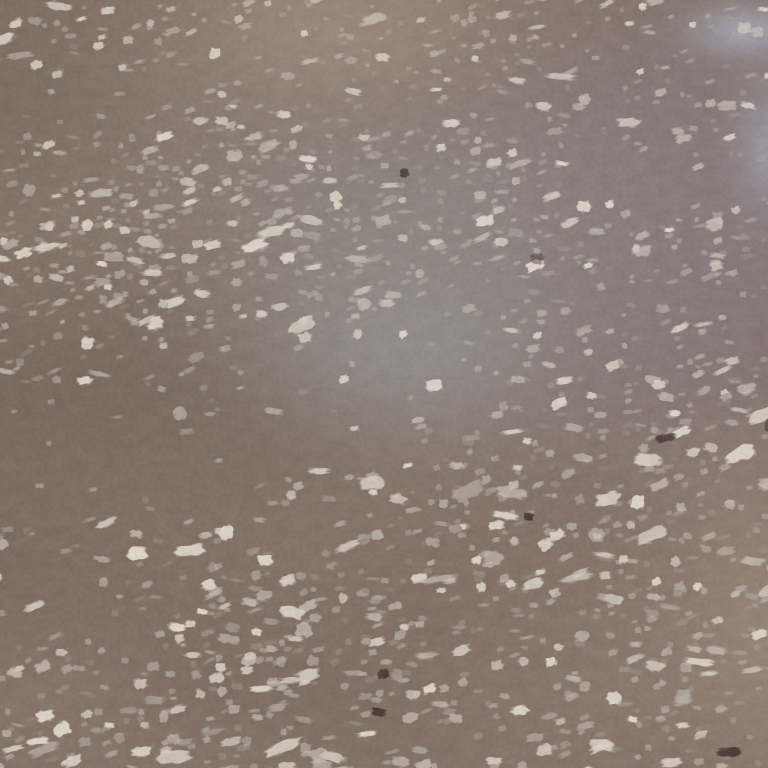
Give the GLSL for this texture, as a Shadertoy shader.

```glsl
// Worn brown terrazzo floor with pale elongated chips and soft cool reflections.

const vec3 UMBER = vec3(0.468, 0.408, 0.368);
const vec3 TAUPE = vec3(0.555, 0.485, 0.440);
const vec3 MAUVE = vec3(0.525, 0.475, 0.490);
const vec3 HAZE  = vec3(0.590, 0.575, 0.570);
const vec3 SAND  = vec3(0.630, 0.555, 0.505);
const vec3 SKY   = vec3(0.660, 0.670, 0.740);
const vec3 IVORY = vec3(0.875, 0.840, 0.795);
const vec3 STONE = vec3(0.700, 0.670, 0.640);
const vec3 SOOT  = vec3(0.260, 0.200, 0.190);

vec3 hash3(vec2 p, float seed) {
    vec3 q = fract(vec3(p.xyx + seed * 7.31) * vec3(0.1031, 0.1030, 0.0973));
    q += dot(q, q.yxz + 33.33);
    return fract((q.xxy + q.yzz) * q.zyx);
}

float cornerSlope(vec2 cell, vec2 corner, vec2 f) {
    float a = 6.2832 * hash3(cell + corner, 3.0).x;
    return dot(vec2(cos(a), sin(a)), f - corner);
}

// Gradient noise, roughly -0.7 to 0.7
float gradientNoise(vec2 p) {
    vec2 i = floor(p), f = fract(p);
    vec2 u = f * f * f * (f * (f * 6.0 - 15.0) + 10.0);
    float low = mix(cornerSlope(i, vec2(0, 0), f), cornerSlope(i, vec2(1, 0), f), u.x);
    float high = mix(cornerSlope(i, vec2(0, 1), f), cornerSlope(i, vec2(1, 1), f), u.x);
    return mix(low, high, u.y);
}

float glow(vec2 p, vec2 center, vec2 radius) {
    vec2 q = (p - center) / radius;
    return exp(-dot(q, q));
}

// Where chips crowd together and where the floor is bare
float chipDensity(vec2 p) {
    float d = 0.42 + 0.5 * gradientNoise(p * vec2(6.0, 9.0));
    d += 0.50 * glow(p, vec2(0.15, 0.70), vec2(0.28, 0.14));
    d += 0.35 * glow(p, vec2(0.50, 0.75), vec2(0.20, 0.12));
    d += 0.28 * glow(p, vec2(0.85, 0.32), vec2(0.30, 0.22));
    d += 0.32 * glow(p, vec2(0.30, 0.12), vec2(0.22, 0.12));
    d -= 0.50 * glow(p, vec2(0.20, 0.44), vec2(0.32, 0.06));
    d -= 0.50 * glow(p, vec2(0.48, 0.53), vec2(0.14, 0.06));
    d -= 0.35 * glow(p, vec2(0.10, 0.30), vec2(0.14, 0.12));
    d -= 0.35 * glow(p, vec2(0.83, 0.79), vec2(0.10, 0.08));
    d -= 0.35 * glow(p, vec2(0.15, 0.88), vec2(0.22, 0.05));
    return clamp(d, 0.04, 1.0);
}

// One layer of scattered chips: x = coverage, y = random tone
vec2 chips(vec2 p, vec2 cell, float share, float seed, float soft) {
    vec2 home = floor(p / cell);
    vec2 result = vec2(0.0);
    for (int j = -1; j <= 1; j++)
    for (int i = -1; i <= 1; i++) {
        vec2 id = home + vec2(i, j);
        vec3 place = hash3(id, seed);
        vec3 form = hash3(id, seed + 5.0);
        vec2 center = (id + 0.5 + 0.9 * (place.xy - 0.5)) * cell;
        if (place.z > share * chipDensity(center)) continue;

        vec2 radius = cell * mix(vec2(0.17, 0.15), vec2(0.42, 0.33), vec2(form.x * form.x, form.y));
        radius *= mix(1.15, 0.85, center.y);
        float angle = 0.12 + 0.7 * (form.z - 0.5);
        vec2 q = p - center;
        q = vec2(cos(angle) * q.x + sin(angle) * q.y, cos(angle) * q.y - sin(angle) * q.x);
        vec2 e = abs(q / radius);
        float ragged = 0.45 * gradientNoise(q / radius * 1.3 + id * 3.7);
        float edge = (pow(dot(e * e, e), 1.0 / 3.0) - 1.0 + ragged) * radius.y;
        float cover = 1.0 - smoothstep(-soft, soft, edge);
        if (cover > result.x) result = vec2(cover, fract(place.x * 17.0 + form.z * 5.0));
    }
    return result;
}

// Brown ground with broad tinted reflections
vec3 ground(vec2 p) {
    float dark = 0.38 + 0.45 * glow(p, vec2(0.08, 0.40), vec2(0.40, 0.30));
    dark += 0.35 * glow(p, vec2(0.05, 0.95), vec2(0.25, 0.20));
    dark += 0.25 * glow(p, vec2(0.70, 0.95), vec2(0.20, 0.15));
    dark += 0.35 * gradientNoise(p * vec2(3.0, 5.0));
    vec3 c = mix(TAUPE, UMBER, clamp(dark, 0.0, 1.0));
    c = mix(c, MAUVE, 0.85 * glow(p, vec2(0.88, 0.70), vec2(0.28, 0.28)));
    c = mix(c, HAZE, 0.50 * glow(p, vec2(0.50, 0.75), vec2(0.30, 0.18)));
    c = mix(c, HAZE, 0.75 * glow(p, vec2(0.53, 0.55), vec2(0.20, 0.12)));
    c = mix(c, SAND, 0.70 * glow(p, vec2(0.45, 0.97), vec2(0.22, 0.11)));
    c = mix(c, SAND, 0.60 * glow(p, vec2(1.02, 0.20), vec2(0.14, 0.18)));
    c = mix(c, SKY, 0.75 * glow(p, vec2(0.97, 0.96), vec2(0.07, 0.035)));
    return mix(c, SKY, 0.60 * glow(p, vec2(1.01, 0.81), vec2(0.05, 0.08)));
}

void mainImage(out vec4 fragColor, in vec2 fragCoord) {
    vec2 p = fragCoord / iResolution.xy;
    float soft = max(0.0013, 0.7 / iResolution.y);
    vec3 color = ground(p);

    // Faint dust, medium chips, large chips, then rare dark pits
    vec2 dust = chips(p, vec2(0.020, 0.012), 0.55, 1.0, soft);
    vec2 medium = chips(p, vec2(0.030, 0.018), 0.55, 2.0, soft);
    vec2 large = chips(p, vec2(0.048, 0.026), 0.30, 3.0, soft);
    vec2 pits = chips(p, vec2(0.034, 0.026), 0.012, 4.0, soft);
    color = mix(color, STONE, dust.x * mix(0.2, 0.8, dust.y));
    color = mix(color, mix(STONE, IVORY, medium.y), medium.x * mix(0.5, 0.95, medium.y));
    color = mix(color, mix(STONE, IVORY, sqrt(large.y)), large.x * mix(0.65, 0.97, large.y));
    color = mix(color, SOOT, pits.x * mix(0.4, 0.9, pits.y));

    // Fine mottling of the surface
    color += 0.022 * gradientNoise(p * 190.0) + 0.022 * gradientNoise(p * vec2(45.0, 70.0));
    fragColor = vec4(color, 1.0);
}
```
